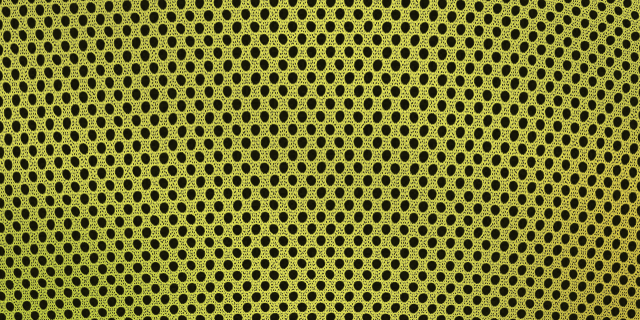
A WebGL 2 fragment shader for this texture:

```glsl
#version 300 es
precision highp float;
uniform vec2 u_resolution;
out vec4 outColor;

const vec3 BACKING = vec3(0.09, 0.09, 0.03);
const vec3 SHADOW = vec3(0.28, 0.27, 0.13);
const vec3 OLIVE = vec3(0.63, 0.63, 0.29);
const vec3 YELLOW = vec3(0.80, 0.80, 0.30);
const vec3 GLINT = vec3(0.88, 0.88, 0.34);
const float ROW_HEIGHT = 0.67;   // row step relative to column step

vec2 hash2(vec2 p) {
  vec3 q = fract(p.xyx * vec3(0.1031, 0.1030, 0.0973));
  q += dot(q, q.yzx + 33.33);
  return fract((q.xx + q.yz) * q.zy);
}

// Distance to the nearest jittered point of a unit grid
float cellular(vec2 p, float jitter) {
  vec2 cell = floor(p);
  float nearest = 2.0;
  for (int y = -1; y <= 1; y++) {
    for (int x = -1; x <= 1; x++) {
      vec2 id = cell + vec2(x, y);
      vec2 point = id + 0.5 + jitter * (hash2(id) - 0.5);
      nearest = min(nearest, length(p - point));
    }
  }
  return nearest;
}

// Canvas to (column, row): cloth stretched over a rounded form
vec2 drape(vec2 p) {
  float depth = 0.5 - p.y;
  depth -= p.x * p.x * (0.045 + 0.012 * p.x);
  float bend = depth - 0.3;
  float row = 24.7 * depth + 4.5 * bend * bend * bend - 1.0;
  float corner = max(0.0, p.x + p.y - 0.85);
  row -= 5.0 * corner * corner;
  float column = 17.1 * p.x * (1.0 + 0.05 * p.x * p.x) - 0.25 * p.x * p.y;
  return vec2(column - 0.05, row);
}

// Signed distance to one slightly egg-shaped opening
float opening(vec2 offset, vec2 radius, float lean) {
  offset.x += lean * offset.y;
  radius.x *= 1.0 - 0.35 * offset.y;
  return (length(offset / radius) - 1.0) * min(radius.x, radius.y);
}

// Nearest opening of the staggered lattice
float openings(vec2 grid, float lean) {
  float nearest = 1.0;
  for (int k = 0; k < 2; k++) {
    float row = floor(grid.y) + float(k);
    float shift = 0.5 * mod(row, 2.0);
    vec2 id = vec2(floor(grid.x - shift + 0.5), row);
    vec2 vary = hash2(id + 71.0) - 0.5;
    vec2 center = vec2(id.x + shift, row) + 0.05 * vary;
    vec2 offset = (grid - center) * vec2(1.0, ROW_HEIGHT);
    vec2 radius = vec2(0.245, 0.295) * (1.0 + 0.10 * vary.yx);
    nearest = min(nearest, opening(offset, radius, lean + 0.25 * vary.x));
  }
  return nearest;
}

// Zigzag knit threads, from 0 in the gaps to 1 on the crests
float braid(vec2 grid) {
  float wale = abs(fract(grid.x * 4.0) - 0.5);
  float wobble = 0.6 * sin(grid.x * 2.3 + grid.y * 1.7);
  return 0.5 + 0.5 * sin(6.2832 * (grid.y * 3.0 + wale * 2.0) + wobble);
}

// Narrow smooth band around a distance
float band(float d, float middle, float halfWidth, float blur) {
  return 1.0 - smoothstep(halfWidth - blur, halfWidth + blur, abs(d - middle));
}

vec3 threadColor(float tone) {
  vec3 color = mix(SHADOW, OLIVE, smoothstep(0.0, 0.5, tone));
  color = mix(color, YELLOW, smoothstep(0.4, 0.85, tone));
  return mix(color, GLINT, smoothstep(0.8, 1.15, tone));
}

// Broad drift of light and dye over the cloth
vec3 dyeDrift(vec2 p) {
  float wave = sin(p.x * 3.1 + 1.3 * sin(p.y * 4.0)) * sin(p.y * 3.7 + p.x);
  float warm = smoothstep(0.4, 1.0, p.x) * smoothstep(0.3, -0.2, p.y);
  float green = smoothstep(0.0, -0.9, p.x) * smoothstep(0.1, -0.5, p.y);
  vec3 tint = vec3(1.0 + 0.06 * wave);
  tint *= mix(vec3(1.0), vec3(0.99, 0.92, 0.84), warm);
  return tint * mix(vec3(1.0), vec3(0.93, 0.98, 0.82), green);
}

void main() {
  vec2 p = (gl_FragCoord.xy - 0.5 * u_resolution) / u_resolution.y;
  vec2 grid = drape(p);
  float pixel = fwidth(grid.x);
  float d = openings(grid, 0.15 * p.x);

  // Fine pores, knit crests and the cord around each opening
  float pore = 1.0 - smoothstep(0.08, 0.55, cellular(grid * vec2(8.0, 4.0), 0.5));
  float cord = band(d, 0.05, 0.028, 0.02 + 0.4 * pixel);
  float tone = 0.78 - 0.68 * pore * (1.0 - 0.7 * cord);
  tone += 0.40 * (braid(grid) - 0.5) + 0.16 * cord;

  // Dark backing seen through the openings
  float fleck = hash2(floor(grid * vec2(8.0, 5.0))).x;
  vec3 backing = BACKING * (0.8 + 0.35 * fleck);
  float cover = smoothstep(-0.02 - 0.5 * pixel, 0.02 + 0.5 * pixel, d);
  vec3 color = mix(backing, threadColor(tone) * dyeDrift(p), cover);
  outColor = vec4(color, 1.0);
}
```
